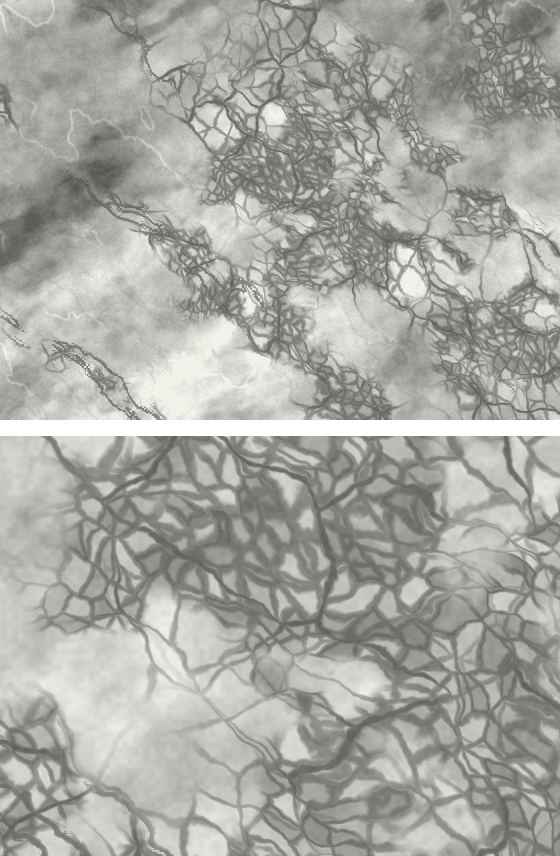
Top, the full canvas; bottom, a detail of the centre.
Write a WebGL 2 fragment shader that draws this texture.

```glsl
#version 300 es
precision highp float;

uniform vec2 u_resolution;
out vec4 fragColor;

const vec2 VEIN_DIR = vec2(0.72, -0.694);
const vec2 STREAK_DIR = vec2(0.86, 0.51);
const vec3 STONE_TINT = vec3(1.0, 0.998, 0.968);
const float BASE_TONE = 0.69;
const float CLOUD_CONTRAST = 0.62;
const float CLAST_TONE = 0.79;
const float CRACK_TONE = 0.36;
const float CRACK_WIDTH = 0.0026;
const float ZONE_SPACING = 0.31;
const float ZONE_WIDTH = 0.055;
const int ZONE_COUNT = 5;
const vec2 CLAST_SCALE = vec2(7.5, 11.0);
const vec2 CHIP_SCALE = vec2(17.0, 25.0);
const vec2 CRUSH_SCALE = vec2(38.0, 52.0);

float hash(vec2 p) {
    vec3 q = fract(p.xyx * 0.1031);
    q += dot(q, q.yzx + 33.33);
    return fract((q.x + q.y) * q.z);
}

vec2 hash2(vec2 p) {
    return vec2(hash(p), hash(p + 71.7));
}

float noise(vec2 p) {
    vec2 i = floor(p), f = fract(p);
    f = f * f * f * (f * (f * 6.0 - 15.0) + 10.0);
    return mix(mix(hash(i), hash(i + vec2(1, 0)), f.x),
               mix(hash(i + vec2(0, 1)), hash(i + vec2(1, 1)), f.x), f.y);
}

float fbm(vec2 p) {
    float sum = 0.0, amp = 0.516;
    for (int i = 0; i < 5; i++) {
        sum += amp * noise(p);
        p = mat2(1.6, 1.2, -1.2, 1.6) * p + 13.7;
        amp *= 0.5;
    }
    return sum;
}

vec2 alongAcross(vec2 p, vec2 dir) {
    return vec2(dot(p, dir), dot(p, vec2(-dir.y, dir.x)));
}

// Distance to the nearest cell border (x) and random cell value (y)
vec2 fragments(vec2 p) {
    vec2 home = floor(p), f = fract(p), nearest = vec2(0), cell = vec2(0);
    float best = 9.0, border = 9.0;
    for (int k = 0; k < 9; k++) {
        vec2 g = vec2(k % 3 - 1, k / 3 - 1);
        vec2 r = g + hash2(home + g) - f;
        if (dot(r, r) < best) {
            best = dot(r, r);
            nearest = r;
            cell = g;
        }
    }
    for (int k = 0; k < 25; k++) {
        vec2 g = cell + vec2(k % 5 - 2, k / 5 - 2);
        vec2 r = g + hash2(home + g) - f;
        vec2 gap = r - nearest;
        if (dot(gap, gap) > 1e-5) border = min(border, dot(0.5 * (r + nearest), normalize(gap)));
    }
    return vec2(border, hash(home + cell + 5.3));
}

float stroke(float d, float width) {
    float px = 1.0 / u_resolution.y;
    return 1.0 - smoothstep(0.3 * width, width + px, d);
}

// Thin line where a smooth field crosses one half
float contour(float field, float width) {
    return stroke(abs(field - 0.5) / (max(fwidth(field), 1e-5) * u_resolution.y), width);
}

void main() {
    vec2 p = gl_FragCoord.xy / u_resolution.y;
    vec2 bend = vec2(fbm(p * 3.0), fbm(p * 3.0 + 17.0)) - 0.5;
    vec2 jag = vec2(fbm(p * 20.0 + 5.0), fbm(p * 20.0 + 41.0)) - 0.5;
    vec2 v = alongAcross(p + 0.14 * bend + 0.03 * jag, VEIN_DIR);

    // Shear zones and the broken core between them
    float zone = 0.0;
    for (int i = 0; i < ZONE_COUNT; i++) {
        float id = float(i);
        float centre = 0.27 + ZONE_SPACING * id + 0.08 * (noise(vec2(v.x * 2.0, id * 7.0)) - 0.5);
        float d = (v.y - centre) / ZONE_WIDTH;
        zone = max(zone, exp(-d * d) * (0.45 + 0.7 * noise(vec2(v.x * 4.0, id * 9.0 + 3.0))));
    }
    float coreDist = (v.y - 0.96) / 0.36;
    float core = exp(-coreDist * coreDist) * smoothstep(-0.5, 0.15, v.x);
    float patches = fbm(p * 5.0 + 8.0) - 0.5;
    float shatter = clamp(0.72 * core + 0.6 * zone + 1.1 * patches, 0.0, 1.0);

    // Cloudy body with slanted streaks
    vec2 s = alongAcross(p + 0.12 * bend, STREAK_DIR);
    float tone = BASE_TONE - 0.15 * (p.y - 0.5) + 0.05 * smoothstep(-0.5, 0.5, v.x);
    tone += CLOUD_CONTRAST * (fbm(s * vec2(2.2, 5.5) + 3.0) - 0.5);
    tone -= 0.2 * smoothstep(0.53, 0.75, fbm(s * vec2(4.0, 11.0) + 29.0)) * (1.0 - 0.6 * core);
    tone += 0.22 * (fbm(p * 26.0 + 60.0) - 0.5);

    // Pale healed veins
    float pale = contour(fbm(s * vec2(5.0, 3.0) + 51.0), 0.0022);
    tone += 0.11 * pale * smoothstep(0.4, 0.65, noise(p * 6.0 + 33.0)) * (1.0 - shatter);

    // Angular clasts, chips and crushed matrix
    vec2 clast = fragments(v * CLAST_SCALE + 20.0);
    vec2 chip = fragments(v * CHIP_SCALE + 40.0);
    vec2 crush = fragments(v * CRUSH_SCALE + 60.0);
    float broken = smoothstep(0.25, 0.65, shatter);
    float chipped = smoothstep(0.4, 0.7, shatter + 0.9 * (fbm(p * 8.0 + 70.0) - 0.5));
    float seam = 0.16 * (1.0 - smoothstep(0.0, 0.3, clast.x));
    float crushed = smoothstep(0.54, 0.68, fbm(p * 7.0 + 90.0) + 0.2 * (shatter - 0.45) + seam * broken);
    crushed *= smoothstep(0.2, 0.5, shatter);
    tone = mix(tone, CLAST_TONE + 0.2 * (clast.y - 0.5) + 0.5 * (tone - BASE_TONE), 0.65 * broken);
    tone += 0.13 * (chip.y - 0.5) * chipped;
    tone = mix(tone, mix(0.46, 0.84, crush.y), 0.7 * crushed);

    // Dark cracks of uneven weight
    float weight = 0.35 + 1.3 * noise(p * 17.0 + 12.0);
    float width = CRACK_WIDTH * weight;
    float cracks = stroke(clast.x / CLAST_SCALE.y, width) * broken * min(weight, 1.0);
    cracks = max(cracks, 0.7 * stroke(chip.x / CHIP_SCALE.y, width) * chipped * min(weight, 1.0));
    cracks = max(cracks, 0.75 * stroke(crush.x / CRUSH_SCALE.y, 1.3 * width) * crushed);
    float fracture = contour(fbm(v * vec2(2.0, 10.0) + 15.0), width);
    float open = smoothstep(0.3, 0.7, zone + 0.8 * (noise(p * 7.0 + 81.0) - 0.5));
    cracks = max(cracks, fracture * (0.12 + 0.75 * open));
    tone = mix(tone, CRACK_TONE, 0.85 * cracks);

    // Fine mineral grain
    tone += 0.05 * (noise(p * 230.0) - 0.5);
    fragColor = vec4(clamp(tone, 0.2, 0.95) * STONE_TINT, 1.0);
}
```
